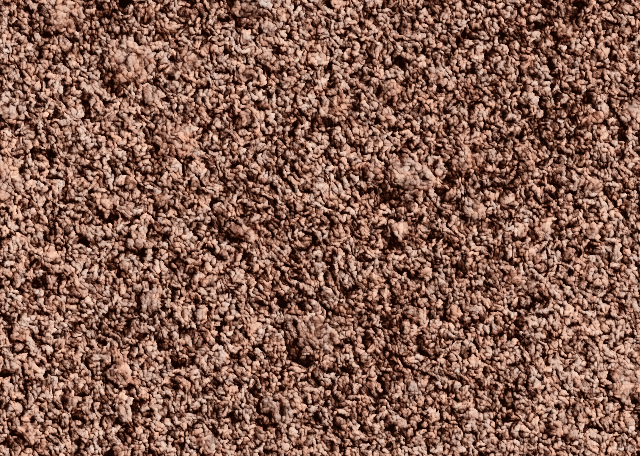
Give the GLSL for this texture, as a Shadertoy shader.

```glsl
// Dry reddish-brown soil in low sunlight: fine grains, crumbs and scattered clods.
// Soft cellular layers are shaded toward the sun and summed into one tone,
// which is spread evenly over a ramp of earth colours.

#define SUN_DIR vec2(0.83, 0.56)
#define DUST_SCALE 165.0
#define GRAIN_SCALE 104.0
#define CRUMB_SCALE 50.0
#define DUST_GAIN 0.27
#define GRAIN_GAIN 0.68
#define CRUMB_GAIN 0.6
#define CLOD_GAIN 0.9
#define SHADOW_GAIN 1.5
#define PIT_GAIN 0.7
#define PATCH_GAIN 0.9
#define TINT_GAIN 0.16

// Three random values per lattice point, without sine
vec3 hash3(vec2 p) {
    vec3 q = fract(p.xyx * vec3(0.1031, 0.1030, 0.0973));
    q += dot(q, q.yxz + 33.33);
    return fract((q.xxy + q.yzz) * q.zyx);
}

float valueNoise(vec2 p) {
    vec2 cell = floor(p), f = fract(p);
    f = f * f * (3.0 - 2.0 * f);
    float bottom = mix(hash3(cell).x, hash3(cell + vec2(1, 0)).x, f.x);
    float top = mix(hash3(cell + vec2(0, 1)).x, hash3(cell + vec2(1, 1)).x, f.x);
    return mix(bottom, top, f.y);
}

float fbm(vec2 p) {
    float sum = 0.0, amp = 0.5;
    for (int i = 0; i < 4; i++, amp *= 0.5) {
        sum += amp * valueNoise(p);
        p = mat2(1.6, 1.2, -1.2, 1.6) * p + 17.3;
    }
    return sum / 0.9375;
}

// Packed oblong grains: own brightness, sunlit side, dark gaps (unit spread)
float grains(vec2 p) {
    const float SHARPNESS = 12.0;
    float weightSum = 1e-5, toneSum = 0.0;
    for (int i = 0; i < 9; i++) {
        vec2 id = floor(p) + vec2(i % 3, i / 3) - 1.0;
        vec3 rnd = hash3(id);
        vec2 d = p - id - rnd.xy;
        float along = dot(d, vec2(cos(40.0 * rnd.z), sin(40.0 * rnd.z)));
        float w = exp(-SHARPNESS * (1.7 * dot(d, d) - 1.1 * along * along));
        weightSum += w;
        toneSum += w * (rnd.z - 0.5 + 1.6 * dot(d, SUN_DIR));
    }
    float gap = -log(weightSum) / SHARPNESS;
    return 2.0 * (toneSum / weightSum - 2.0 * (gap - 0.175));
}

// Scattered lumps: x = lit tone, y = thrown shadow, z = signed tint, w = cover
vec4 clods(vec2 p, float density) {
    float lit = 0.0, shadow = 0.0, cover = 0.0, tint = 0.0;
    for (int i = 0; i < 9; i++) {
        vec2 id = floor(p) + vec2(i % 3, i / 3) - 1.0;
        vec3 rnd = hash3(id + 71.0), look = hash3(id + 193.0);
        float present = step(rnd.z, density);
        float radius = mix(0.15, 0.44, look.x * look.x);
        vec2 d = (p - id - rnd.xy) / radius;
        d.y *= mix(0.85, 1.35, look.y);
        float body = present * (1.0 - smoothstep(0.75, 1.0, length(d)));
        float shade = 1.0 - smoothstep(0.6, 1.0, length(d + 0.55 * SUN_DIR));
        lit += body * (0.4 + 0.75 * dot(d, SUN_DIR));
        shadow = max(shadow, present * shade);
        cover = max(cover, body);
        tint += body * (look.z - 0.4);
    }
    return vec4(clamp(lit, -1.0, 1.2), shadow * (1.0 - cover), tint, cover);
}

// Earth ramp; the fourth component is the tone at which a colour sits
vec3 earthColor(float tone) {
    vec4 ramp[8] = vec4[8](
        vec4(0.06, 0.01, 0.00, 0.00), vec4(0.13, 0.04, 0.02, 0.06),
        vec4(0.25, 0.11, 0.07, 0.17), vec4(0.41, 0.25, 0.19, 0.34),
        vec4(0.57, 0.40, 0.33, 0.56), vec4(0.74, 0.56, 0.49, 0.75),
        vec4(0.90, 0.75, 0.67, 0.95), vec4(0.98, 0.86, 0.79, 1.00));
    vec3 color = ramp[0].rgb;
    for (int i = 1; i < 8; i++) {
        float t = (tone - ramp[i - 1].w) / (ramp[i].w - ramp[i - 1].w);
        color = mix(color, ramp[i].rgb, clamp(t, 0.0, 1.0));
    }
    return color;
}

void mainImage(out vec4 fragColor, in vec2 fragCoord) {
    vec2 p = fragCoord / iResolution.y;
    vec2 warp = vec2(fbm(p * 38.0), fbm(p * 38.0 + 51.7)) - 0.5;
    // Fine structure
    float tone = DUST_GAIN * grains(p * DUST_SCALE + 9.0)
               + GRAIN_GAIN * grains(p * GRAIN_SCALE + 2.0 * warp)
               + CRUMB_GAIN * grains(p * CRUMB_SCALE + 1.6 * warp + 31.0);
    // Lumps gather toward the upper left and have a calmer surface
    float rough = 1.0 - smoothstep(0.1, 0.9, length(p - vec2(0.15, 0.95)));
    vec4 lumps = clods((p + 0.025 * warp) * 17.0, 0.38 + 0.15 * rough);
    lumps += clods((p + 0.05 * warp) * 7.0 + 40.0, 0.16 + 0.4 * rough);
    tone *= 1.0 - 0.35 * min(lumps.w, 1.0);
    tone += CLOD_GAIN * lumps.x - SHADOW_GAIN * min(lumps.y, 1.0);
    // Shaded hollows and broad damp or dry patches
    float hollow = fbm((p + 0.03 * warp) * vec2(8.0, 10.0) + 5.0);
    tone -= PIT_GAIN * smoothstep(0.64, 0.8, hollow + 0.06 * rough);
    vec2 damp = p - vec2(1.15, 0.85);
    tone += PATCH_GAIN * (fbm(p * 2.3 + 3.0) - 0.5) + 0.3;
    tone -= 0.4 * exp(-6.0 * dot(damp, damp));
    // Even out the tone, then colour it with slight warm and cool drift
    vec3 color = earthColor(1.0 / (1.0 + exp(-1.55 * tone)));
    float warmth = valueNoise(p * 60.0 + 80.0) - 0.5 + 0.6 * lumps.z;
    color *= 1.0 + TINT_GAIN * warmth * vec3(0.5, -0.2, -0.7);
    fragColor = vec4(clamp(color, 0.0, 1.0), 1.0);
}
```
